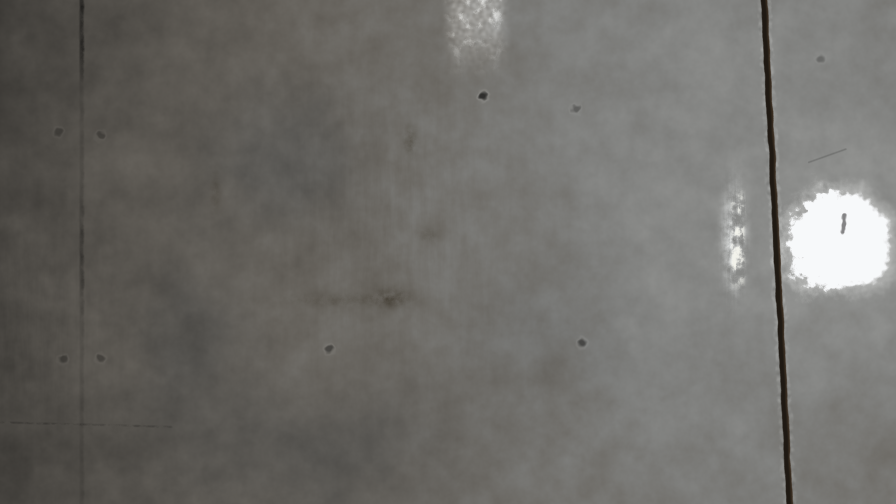
A Shadertoy shader for this texture:

```glsl
vec2 hashGradient(vec2 cell) {
    vec2 q = vec2(dot(cell, vec2(127.1, 311.7)), dot(cell, vec2(269.5, 183.3)));
    return 2.0 * fract(sin(q) * 43758.55) - 1.0;
}

float gradientNoise(vec2 p) {
    vec2 i = floor(p), f = fract(p), e = vec2(0.0, 1.0);
    vec2 u = f * f * f * (f * (f * 6.0 - 15.0) + 10.0);
    float low = mix(dot(hashGradient(i), f), dot(hashGradient(i + e.yx), f - e.yx), u.x);
    float high = mix(dot(hashGradient(i + e), f - e), dot(hashGradient(i + 1.0), f - 1.0), u.x);
    return mix(low, high, u.y);
}

float fbm(vec2 p) {
    float sum = 0.0, amplitude = 0.5;
    for (int i = 0; i < 5; i++) {
        sum += amplitude * gradientNoise(p);
        p = mat2(1.6, 1.2, -1.2, 1.6) * p + 7.3;
        amplitude *= 0.55;
    }
    return sum;
}

// Soft elliptical falloff, one at the centre
float blob(vec2 p, vec2 center, vec2 radius) {
    vec2 q = (p - center) / radius;
    return exp(-dot(q, q));
}

float segmentDistance(vec2 p, vec2 a, vec2 b) {
    vec2 ab = b - a;
    return length(p - a - ab * clamp(dot(p - a, ab) / dot(ab, ab), 0.0, 1.0));
}

float stroke(float dist, float halfWidth, float aa) {
    return 1.0 - smoothstep(halfWidth - aa, halfWidth + aa, dist);
}

float dampMask(vec2 p) {
    vec2 q = p + 0.15 * vec2(fbm(p * 7.0), fbm(p * 7.0 + 9.0));
    float damp = blob(q, vec2(0.57, 0.68), vec2(0.15, 0.13));
    damp += 0.7 * blob(q, vec2(0.38, 0.32), vec2(0.09, 0.14));
    damp += 0.8 * blob(q, vec2(0.68, 0.11), vec2(0.32, 0.13));
    return damp + 0.5 * blob(q, vec2(1.08, 0.33), vec2(0.16, 0.12));
}

float concreteTone(vec2 p, float damp) {
    float tone = mix(0.28, 0.53, pow(clamp(p.x / 1.78, 0.0, 1.0), 0.66));
    tone += 0.035 * blob(p, vec2(1.3, 0.6), vec2(0.3, 0.5));
    tone -= 0.02 * (1.0 - smoothstep(0.0, 0.5, p.y)) + 0.055 * damp;
    tone -= 0.045 * blob(p, vec2(0.0, 1.0), vec2(0.45, 0.3));
    tone -= 0.03 * blob(p, vec2(1.78, 1.0), vec2(0.2, 0.35));
    tone -= 0.06 * blob(p, vec2(1.78, 0.0), vec2(0.2, 0.3));
    // Mottling and trowel streaks
    tone += 0.07 * fbm(p * 5.0) + 0.075 * fbm(p * 14.0 + 4.0) + 0.03 * fbm(p * 42.0 + 2.0);
    float streakArea = 0.15 + blob(p, vec2(0.78, 0.55), vec2(0.25, 0.3)) + blob(p, vec2(0.07, 0.35), vec2(0.15, 0.2));
    return tone + 0.04 * streakArea * fbm(p * vec2(60.0, 8.0));
}

float stainMask(vec2 p) {
    float stain = blob(p, vec2(0.775, 0.41), vec2(0.035, 0.02));
    stain += 0.7 * blob(p, vec2(0.68, 0.405), vec2(0.12, 0.012));
    stain += 0.9 * blob(p, vec2(0.815, 0.72), vec2(0.014, 0.03));
    stain += 0.7 * blob(p, vec2(0.428, 0.62), vec2(0.01, 0.035));
    return stain + 0.7 * blob(p, vec2(0.85, 0.535), vec2(0.02, 0.014));
}

// Ragged, squarish spot cut away at its upper corners
float lampShape(vec2 p, float rough) {
    vec2 q = (p - vec2(1.665, 0.525)) / vec2(0.1, 0.094);
    float d = pow(dot(pow(abs(q), vec2(3.5)), vec2(1.0)), 0.286);
    d = max(d, 0.72 * (q.y + abs(q.x)));
    return d + rough * (0.15 + 0.45 * smoothstep(0.7, -0.5, q.x));
}

void mainImage(out vec4 fragColor, in vec2 fragCoord) {
    vec2 p = fragCoord / iResolution.y;
    float aa = 1.0 / iResolution.y;
    float rough = fbm(p * 38.0), fine = gradientNoise(p * 95.0);
    float damp = dampMask(p), tone = concreteTone(p, damp);
    float coolness = clamp(smoothstep(0.36, 0.52, tone) + 0.5 * damp, 0.0, 1.0);
    vec3 color = tone * mix(vec3(1.025, 0.985, 0.92), vec3(1.0, 1.005, 0.99), coolness);
    color *= 1.0 - vec3(0.2, 0.22, 0.26) * stainMask(p) * clamp(0.7 + 2.5 * rough, 0.0, 1.5);

    // Formwork seams
    float wear = 0.12 + 0.4 * smoothstep(0.82, 0.9, p.y) + 0.2 * blob(p, vec2(0.162, 0.5), vec2(0.1));
    color *= 1.0 - wear * (0.8 + 1.5 * rough) * stroke(abs(p.x - 0.162 - 0.004 * rough), 0.004, 0.003);
    float ledge = segmentDistance(p, vec2(0.0, 0.162), vec2(0.34, 0.153));
    color *= 1.0 - 0.2 * smoothstep(-0.15, 0.2, rough) * stroke(ledge, 0.002, aa);

    // Pinholes with a pale rim: xy position, z strength
    vec3 pits[9] = vec3[9](
        vec3(0.959, 0.81, 0.6), vec3(1.142, 0.784, 0.25), vec3(0.653, 0.307, 0.35),
        vec3(1.155, 0.319, 0.4), vec3(0.116, 0.738, 0.22), vec3(0.199, 0.731, 0.22),
        vec3(0.125, 0.287, 0.25), vec3(0.199, 0.289, 0.25), vec3(1.628, 0.884, 0.2));
    for (int i = 0; i < 9; i++) {
        float d = length(p - pits[i].xy) + 0.007 * fine;
        color += 0.08 * pits[i].z * stroke(abs(d - 0.01), 0.003, 0.003);
        color *= 1.0 - pits[i].z * stroke(d, 0.007, 0.004);
    }
    color *= 1.0 - 0.18 * stroke(segmentDistance(p, vec2(1.605, 0.678), vec2(1.678, 0.704)), 0.0015, aa);

    // Glossy reflections
    float gloss = 0.05 * blob(p, vec2(1.66, 0.5), vec2(0.16, 0.2));
    float topSheen = stroke(abs(p.x - 0.945), 0.052, 0.02) * smoothstep(0.83, 0.97, p.y);
    gloss += topSheen * (0.17 + 0.25 * smoothstep(0.0, 0.35, rough) + 0.15 * fine);
    float streaks = rough + 0.5 * fbm(p * vec2(75.0, 7.0));
    gloss += blob(p, vec2(1.457, 0.525), vec2(0.02, 0.085)) * clamp(0.25 + streaks, 0.0, 0.6);
    color += gloss * vec3(0.98, 1.0, 1.02);
    float glare = stroke(abs(p.x - 1.464), 0.012, 0.005) * stroke(abs(p.y - 0.525), 0.085, 0.02);
    color = mix(color, vec3(0.95, 0.95, 0.92), glare * smoothstep(-0.1, 0.15, streaks));

    // Lamp glare with a dark fleck
    float lamp = lampShape(p, rough) + 0.1 * fine;
    color += 0.15 * (1.0 - smoothstep(0.9, 1.35, lamp));
    color = mix(color, vec3(0.97, 0.975, 0.98), 1.0 - smoothstep(0.92, 1.04, lamp));
    float fleck = segmentDistance(p, vec2(1.673, 0.54), vec2(1.675, 0.573)) + 0.004 * fine;
    color = mix(color, vec3(0.4), 0.8 * stroke(fleck, 0.0035, 0.002));

    // Expansion joint with chipped lips
    float joint = p.x - mix(1.567, 1.516, p.y) - 0.003 * gradientNoise(vec2(p.y * 18.0, 2.0));
    color += stroke(abs(joint) + 0.012 * rough, 0.013, 0.003) * (0.03 + 0.12 * fine);
    vec3 gapColor = mix(vec3(0.12, 0.1, 0.075), vec3(0.23, 0.18, 0.13), smoothstep(0.0, 0.006, joint));
    color = mix(color, gapColor, stroke(abs(joint) + 0.003 * rough, 0.0063, 0.0018));
    fragColor = vec4(clamp(color, 0.0, 1.0), 1.0);
}
```
